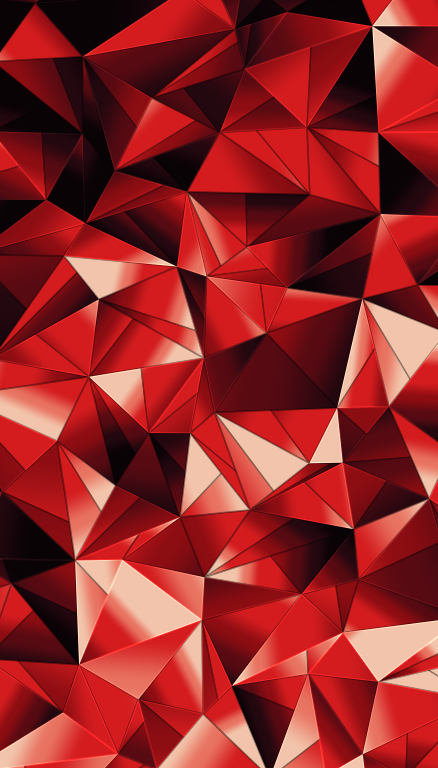
Reproduce this background procedurally as a WebGL 1 fragment shader.

```glsl
precision highp float;
// A crumpled sheet of red facets, lit from pale peach down to near black.
// A turned, jittered grid is split into triangles; each gets its own tone,
// a shadow gradient, an optional crease and a thin bevelled rim.
uniform vec2 u_resolution;

const float CELLS = 6.0;                       // grid cells per canvas width
const mat2 TURN = mat2(0.84, 0.54, -0.54, 0.84);

float hash(vec2 p) {
  vec3 q = fract(p.xyx * vec3(0.1031, 0.1030, 0.0973));
  q += dot(q, q.yzx + 33.33);
  return fract((q.x + q.y) * q.z);
}

// Jittered grid corner
vec2 knot(vec2 cell) {
  return cell + 0.74 * (vec2(hash(cell), hash(cell + 57.3)) - 0.5);
}

float cross2(vec2 a, vec2 b) { return a.x * b.y - a.y * b.x; }

// Signed distance to the line a-b, positive on its left
float sideOf(vec2 p, vec2 a, vec2 b) {
  return cross2(normalize(b - a), p - a);
}

// Smaller of two triangle areas sharing the diagonal a-c
float thinnest(vec2 a, vec2 b, vec2 c, vec2 d) {
  return min(cross2(b - a, c - a), cross2(c - a, d - a));
}

// Black, maroon, crimson, red, salmon, peach
vec3 palette(float t) {
  vec3 c = mix(vec3(0.04, 0.01, 0.025), vec3(0.14, 0.03, 0.06), smoothstep(0.0, 0.13, t));
  c = mix(c, vec3(0.34, 0.04, 0.07), smoothstep(0.14, 0.29, t));
  c = mix(c, vec3(0.55, 0.05, 0.07), smoothstep(0.30, 0.46, t));
  c = mix(c, vec3(0.83, 0.11, 0.12), smoothstep(0.46, 0.62, t));
  c = mix(c, vec3(0.91, 0.45, 0.38), smoothstep(0.76, 0.88, t));
  return mix(c, vec3(0.95, 0.77, 0.67), smoothstep(0.88, 0.98, t));
}

// Broad light: dark top and left, diagonal bands, pale lower right
float broadLight(vec2 p) {
  float light = mix(0.08, -0.22, smoothstep(0.9, 1.75, p.y));
  light += 0.09 * sin(9.0 * (p.y - 0.8 * p.x));
  light -= 0.10 * (1.0 - smoothstep(0.0, 0.3, p.x));
  return light + 0.35 * (1.0 - smoothstep(0.0, 0.45, distance(p, vec2(1.0, 0.2))));
}

// Colour of one triangle, premultiplied by its coverage in alpha
vec4 facet(vec2 p, vec2 a, vec2 b, vec2 c, vec2 id, float pixel) {
  float inside = min(sideOf(p, a, b), min(sideOf(p, b, c), sideOf(p, c, a)));
  float cover = clamp(inside / pixel + 0.5, 0.0, 1.0);
  if (cover <= 0.0) return vec4(0.0);

  // Flat tone plus a gradient across the face
  vec2 centre = (a + b + c) / 3.0;
  float angle = 6.2832 * hash(id + 3.1);
  float slope = mix(0.12, 0.75, hash(id + 8.7));
  float tone = 0.5 + 0.82 * (hash(id + 21.4) - 0.5);
  tone += broadLight(centre * TURN / CELLS);
  tone += slope * dot(p - centre, vec2(cos(angle), sin(angle)));

  // Crease from one corner to the opposite side
  float creased = step(hash(id + 40.2), 0.5);
  float crease = sideOf(p, a, mix(b, c, 0.3 + 0.4 * hash(id + 64.9)));
  tone += creased * 0.08 * clamp(crease / pixel, -1.0, 1.0);
  vec3 color = palette(tone);
  color *= 1.0 - 0.4 * creased * (1.0 - smoothstep(0.004, 0.004 + pixel, abs(crease)));

  // Rim: either a glint or a dark seam
  float rim = 1.0 - smoothstep(0.006, 0.006 + pixel, inside);
  vec3 rimColor = hash(id + 77.7) > 0.5 ? color * 1.25 + vec3(0.10, 0.05, 0.04) : color * 0.4;
  color = mix(color, rimColor, 0.6 * rim);
  return vec4(color, 1.0) * cover;
}

void main() {
  vec2 p = TURN * (gl_FragCoord.xy / u_resolution.x) * CELLS;
  float pixel = CELLS / u_resolution.x;
  vec4 sum = vec4(0.0);

  // Neighbouring cells, each split along its better diagonal
  for (int j = -1; j <= 1; j++) {
    for (int i = -1; i <= 1; i++) {
      vec2 cell = floor(p) + vec2(float(i), float(j));
      vec2 a = knot(cell);
      vec2 b = knot(cell + vec2(1.0, 0.0));
      vec2 c = knot(cell + vec2(1.0, 1.0));
      vec2 d = knot(cell + vec2(0.0, 1.0));
      float whim = 0.4 + 1.6 * hash(cell + 91.5);
      if (thinnest(a, b, c, d) * whim > thinnest(b, c, d, a)) {
        sum += facet(p, b, c, a, cell, pixel);
        sum += facet(p, a, c, d, cell + 131.0, pixel);
      } else {
        sum += facet(p, a, b, d, cell, pixel);
        sum += facet(p, d, b, c, cell + 131.0, pixel);
      }
    }
  }
  gl_FragColor = vec4(sum.rgb / max(sum.a, 0.001), 1.0);
}
```
